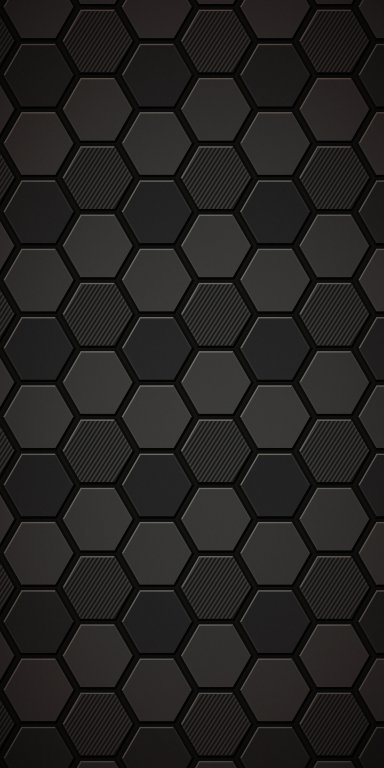
A Shadertoy shader for this pattern:

```glsl
// Dark honeycomb of bevelled hexagon tiles: plain, deep and hatched, under a warm vignette.
#define ACROSS 5.622               // tile pitches across the canvas width
#define ORIGIN vec2(1.429, 0.644)  // centre of a hatched tile, in pitches
#define APOTHEM_FLAT 0.459         // half height of a tile
#define APOTHEM_SLANT 0.444        // centre to slanted side
#define RIM_WIDTH 0.021
#define SHADOW_WIDTH 0.036
#define HATCH_PITCH 0.052
#define PLAIN_COLOR vec3(0.228, 0.226, 0.221)
#define DEEP_COLOR vec3(0.150, 0.148, 0.149)
#define GROOVE_COLOR vec3(0.078, 0.077, 0.067)
#define RIM_COLOR vec3(0.430, 0.425, 0.405)
#define WARM_TINT vec3(1.06, 0.94, 0.92)

const vec2 LATTICE = vec2(1.7320508, 1.0);
const vec2 SLANT = vec2(0.8660254, 0.5);

float hash(vec2 p) {
    vec3 q = fract(vec3(p.xyx) * 0.1031);
    q += dot(q, q.yzx + 33.33);
    return fract((q.x + q.y) * q.z);
}

// Signed distance to the tile side in xy-facing direction; outputs that side's normal
float hexSide(vec2 q, out vec2 normal) {
    float flatSide = abs(q.y) - APOTHEM_FLAT;
    float slantSide = dot(abs(q), SLANT) - APOTHEM_SLANT;
    vec2 facing = vec2(q.x < 0.0 ? -1.0 : 1.0, q.y < 0.0 ? -1.0 : 1.0);
    normal = facing * (flatSide > slantSide ? vec2(0.0, 1.0) : SLANT);
    return max(flatSide, slantSide);
}

// Fine parallel ridges rising to the right
float hatch(vec2 q, float pixel) {
    float phase = dot(q, vec2(0.84, -0.5426)) / HATCH_PITCH;
    float contrast = smoothstep(0.6, 0.4, pixel / HATCH_PITCH);
    return 0.5 + 0.5 * contrast * cos(6.2831853 * phase);
}

void mainImage(out vec4 fragColor, in vec2 fragCoord) {
    vec2 uv = fragCoord / iResolution.xy;
    float pixel = ACROSS / iResolution.x;
    vec2 p = fragCoord * pixel - ORIGIN;

    // Nearest tile of the two interleaved lattices
    vec2 evenCell = floor(p / LATTICE + 0.5);
    vec2 oddCell = floor(p / LATTICE) + 0.5;
    vec2 evenOffset = p - evenCell * LATTICE;
    vec2 oddOffset = p - oddCell * LATTICE;
    bool isEven = dot(evenOffset, evenOffset) < dot(oddOffset, oddOffset);
    vec2 cell = isEven ? evenCell : oddCell;
    vec2 q = isEven ? evenOffset : oddOffset;
    bool alternate = mod(floor(cell.y), 2.0) > 0.5;

    vec2 normal;
    float d = hexSide(q, normal);
    float lit = dot(normal, vec2(-0.5, 0.866));

    // Tile face: hatched and plain in one column, deep and plain in the next
    vec3 face = PLAIN_COLOR;
    if (isEven && !alternate) {
        face = mix(vec3(0.095, 0.094, 0.089), vec3(0.245, 0.243, 0.235), hatch(q, pixel));
    } else if (!isEven && alternate) {
        face = DEEP_COLOR;
    }
    face *= 1.0 + 0.05 * (hash(cell * 2.0 + 40.0) - 0.5) + 0.07 * dot(q, vec2(0.5, -0.6));

    // Bright bevel on sides turned to the light
    float aa = 0.6 * pixel;
    float rim = smoothstep(-RIM_WIDTH - aa, -RIM_WIDTH + aa, d);
    face = mix(face, RIM_COLOR, rim * smoothstep(-0.3, 0.95, lit));

    // Groove, black beside the sides turned away
    float shadow = 1.0 - smoothstep(SHADOW_WIDTH - aa, SHADOW_WIDTH + aa, d);
    vec3 groove = GROOVE_COLOR * (1.0 - shadow * mix(0.25, 0.85, smoothstep(0.4, -0.8, lit)));
    vec3 color = mix(face, groove, smoothstep(-aa, aa, d));

    // Vignette, warmer toward the borders
    vec2 c = uv - 0.5;
    float falloff = dot(c * c, vec2(0.9, 1.5));
    color *= (1.0 - falloff) * mix(vec3(1.0), WARM_TINT, smoothstep(0.08, 0.4, falloff));

    // Faint grain
    color += 0.006 * (hash(floor(uv * vec2(256.0, 512.0))) - 0.5);
    fragColor = vec4(color, 1.0);
}
```
